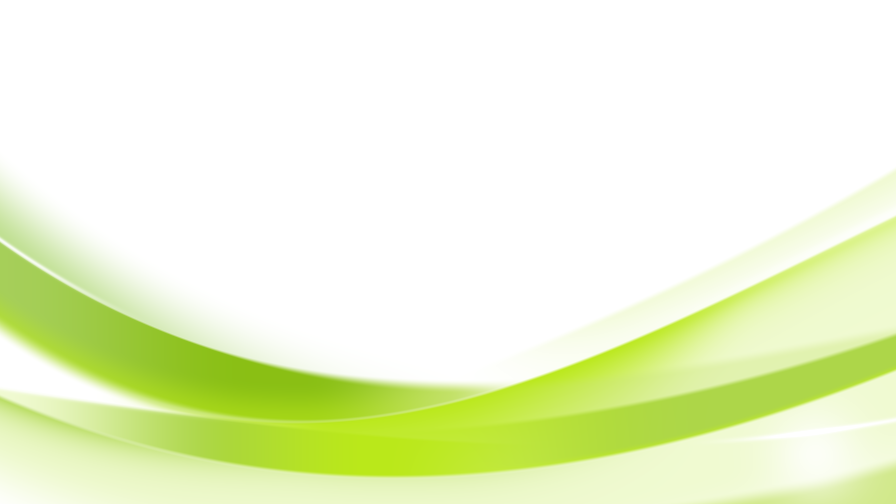
A Shadertoy shader for this background:

```glsl
// Translucent lime ribbons sweeping in soft arcs across a white background.

// Ribbon edges: depth below the top at x = 0, 1/3, 2/3 and 1.
const vec4 MIST_TOP    = vec4(0.301, 0.653, 0.752, 0.764);
const vec4 LEAF_TOP    = vec4(0.479, 0.736, 0.752, 0.655);
const vec4 SWEEP       = vec4(0.648, 0.838, 0.704, 0.428);
const vec4 THREAD      = vec4(0.769, 0.850, 0.884, 0.833);
const vec4 BASE        = vec4(0.787, 0.938, 0.910, 0.736);
const vec4 RIBBON_TOP  = vec4(0.800, 0.861, 0.815, 0.664);
const vec4 VEIL_TOP    = vec4(1.020, 0.856, 0.637, 0.336);
const vec4 CORNER_TOP  = vec4(1.090, 1.065, 1.030, 0.921);

const vec3 WHITE  = vec3(1.0);
const vec3 PALE   = vec3(0.94, 0.98, 0.82);
const vec3 MIST   = vec3(0.74, 0.87, 0.55);
const vec3 SOFT   = vec3(0.78, 0.89, 0.45);
const vec3 LIME   = vec3(0.73, 0.91, 0.10);
const vec3 RIBBON = vec3(0.66, 0.83, 0.25);
const vec3 LEAF   = vec3(0.54, 0.75, 0.08);
const vec3 SAGE   = vec3(0.65, 0.81, 0.35);

const vec2 GLOW_POS = vec2(0.91, 0.90);
const float GLOW_SIZE = 0.09;
const float LINE_WIDTH = 0.005;

// Cubic through four equally spaced depths.
float arc(float x, vec4 k) {
    float t = 3.0 * x, a = t - 1.0, b = t - 2.0, c = t - 3.0;
    return dot(k, vec4(-a * b * c / 6.0, t * b * c / 2.0,
                       -t * a * c / 2.0, t * a * b / 6.0));
}

// Coverage of the side where d is positive, never sharper than a pixel.
float side(float d, float softness) {
    float s = max(softness, 1.0 / iResolution.y);
    return smoothstep(-s, s, d);
}

float line(float d, float width) {
    return exp(-d * d / (width * width));
}

void mainImage(out vec4 fragColor, in vec2 fragCoord) {
    vec2 uv = fragCoord / iResolution.xy;
    float x = uv.x, depth = 1.0 - uv.y;

    // Signed depth below each edge
    float mist   = depth - arc(x, MIST_TOP);
    float leaf   = depth - arc(x, LEAF_TOP);
    float sweep  = depth - arc(x, SWEEP);
    float thread = depth - arc(x, THREAD);
    float base   = depth - arc(x, BASE);
    float ribbon = depth - arc(x, RIBBON_TOP);
    float veil   = depth - arc(x, VEIL_TOP);
    float corner = depth - arc(x, CORNER_TOP);
    float aboveBase = side(-base, 0.006);
    vec3 color = WHITE;

    // Mist on the left and pale veil on the right
    float mistAlpha = smoothstep(-0.01, 0.19, mist) * (1.0 - smoothstep(0.05, 0.58, x));
    color = mix(color, MIST, mistAlpha * side(-leaf, 0.004));
    float veilAlpha = side(veil, 0.008) * smoothstep(0.5, 0.72, x)
                    * mix(0.35, 1.0, smoothstep(0.0, 0.10, -sweep));
    color = mix(color, PALE, veilAlpha * side(-sweep, 0.004));

    // Bright sweep, saturated in the middle and thinning to the right
    float falloff = mix(0.30, 0.035, smoothstep(0.42, 0.85, x));
    float strength = exp(-max(sweep, 0.0) / falloff)
                   * mix(1.0, 0.55, smoothstep(0.7, 1.0, x));
    vec3 sweepColor = mix(PALE, LIME, strength);
    sweepColor = mix(sweepColor, SOFT, 0.35 * side(leaf, 0.012) * smoothstep(0.5, 0.7, x));
    float sweepAlpha = side(sweep, 0.004) * smoothstep(0.10, 0.38, x);
    color = mix(color, sweepColor, sweepAlpha * aboveBase);

    // Lower fold between thread and base
    vec3 foldColor = mix(PALE, mix(RIBBON, LIME, smoothstep(0.2, 0.42, x)),
                         smoothstep(0.0, 0.27, x));
    float foldAlpha = side(thread, 0.004) * (1.0 - smoothstep(0.42, 0.62, x));
    color = mix(color, foldColor, foldAlpha * aboveBase);

    // Right ribbon
    vec3 ribbonColor = mix(RIBBON, LIME, 0.75 * smoothstep(0.015, 0.0, abs(base)));
    ribbonColor = mix(LIME, ribbonColor, smoothstep(0.45, 0.8, x));
    float ribbonAlpha = side(ribbon, 0.006) * smoothstep(0.35, 0.7, x);
    color = mix(color, ribbonColor, 0.92 * ribbonAlpha * aboveBase);

    // Deep left leaf, lighter near its lower edge
    vec3 leafColor = mix(SAGE, LEAF, smoothstep(0.0, 0.28, x));
    leafColor = mix(leafColor, LIME, 0.55 * smoothstep(-0.08, 0.0, sweep));
    leafColor = mix(leafColor, SOFT, smoothstep(0.34, 0.55, x));
    float leafAlpha = side(leaf, mix(0.003, 0.014, smoothstep(0.2, 0.5, x)))
                    * side(-sweep, mix(0.025, 0.006, smoothstep(0.0, 0.4, x)));
    color = mix(color, leafColor, leafAlpha * (1.0 - smoothstep(0.5, 0.62, x)));

    // Pale floor with a shadow under the base edge
    vec3 floorColor = mix(PALE, WHITE, smoothstep(0.08, 0.24, base) * (1.0 - 0.6 * x));
    float shadow = exp(-max(base, 0.0) / 0.035) * mix(0.85, 0.25, smoothstep(0.0, 0.35, x));
    floorColor = mix(floorColor, RIBBON, shadow * (1.0 - smoothstep(0.5, 0.8, x)));
    floorColor = mix(floorColor, SOFT, 0.8 * side(corner, 0.018));
    color = mix(color, floorColor, side(base, 0.006));

    // White threads and round glow
    float shine = 0.9 * line(leaf + 0.004, LINE_WIDTH) * (1.0 - smoothstep(0.02, 0.18, x));
    shine += 0.7 * line(thread, LINE_WIDTH) * (1.0 - smoothstep(0.02, 0.3, x));
    shine += 0.9 * line(thread, LINE_WIDTH) * smoothstep(0.76, 0.9, x);
    shine += 0.7 * line(sweep + 0.008, 0.012) * smoothstep(0.65, 1.0, x);
    vec2 toGlow = (vec2(x, depth) - GLOW_POS) * vec2(iResolution.x / iResolution.y, 1.0);
    shine += 0.8 * exp(-dot(toGlow, toGlow) / (GLOW_SIZE * GLOW_SIZE)) * side(base, 0.01);
    color = mix(color, WHITE, clamp(shine, 0.0, 1.0));

    fragColor = vec4(color, 1.0);
}
```
